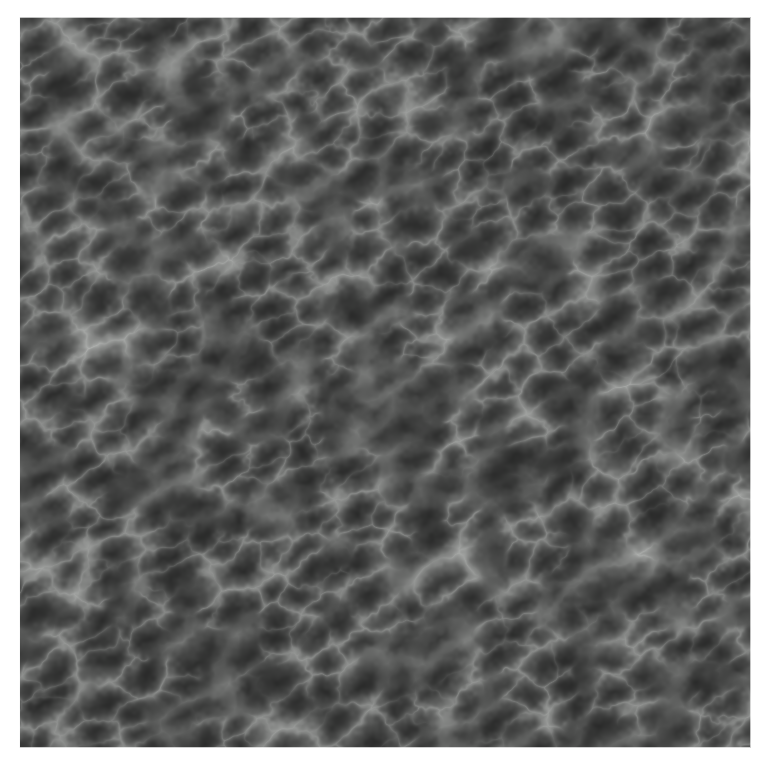
Give the GLSL for this texture, as a WebGL 1 fragment shader.

```glsl
precision highp float;
// Dark grey leathery pits, slanted and parted by pale ragged ridges, in a white frame.

uniform vec2 u_resolution;

#define CELLS vec2(19.5, 31.0)       // cells per canvas, along and across the grain
#define GRAIN_ANGLE 0.48             // slant of the grain in radians
#define BEND 0.46                    // broad distortion of the cell outlines
#define FRAY 0.19                    // fine raggedness of the ridges
#define JITTER 0.84                  // scatter of the cell centres
#define DEPTH_SPREAD 0.32            // how much the cell floors differ in height
#define RIDGE_WIDTH 0.19
#define RIDGE_GLOW 0.17
#define MERGE 0.55                   // rounding where ridges fade and pits join
#define FLOOR_GREY 0.136
#define FRAME_MIN vec2(0.026, 0.027)
#define FRAME_MAX vec2(0.977, 0.977)

const vec3 tint = vec3(0.996, 1.008, 0.996);

vec3 hash3(vec2 p) {
  vec3 q = fract(p.xyx * vec3(0.1031, 0.1030, 0.0973));
  q += dot(q, q.yxz + 33.33);
  return fract((q.xxy + q.yzz) * q.zyx);
}

// Smooth vector noise in the range -0.5 to 0.5
vec2 noise2(vec2 p) {
  vec2 cell = floor(p);
  vec2 f = fract(p);
  f = f * f * (3.0 - 2.0 * f);
  vec2 low = mix(hash3(cell).xy, hash3(cell + vec2(1.0, 0.0)).xy, f.x);
  vec2 high = mix(hash3(cell + vec2(0.0, 1.0)).xy, hash3(cell + vec2(1.0)).xy, f.x);
  return mix(low, high, f.y) - 0.5;
}

// Two lowest cone heights: each cell is a rounded pit with its own floor level
vec2 pitHeights(vec2 p) {
  vec2 home = floor(p);
  vec2 nearest = vec2(8.0);
  for (int j = -2; j <= 2; j++) {
    for (int i = -2; i <= 2; i++) {
      vec2 cell = home + vec2(float(i), float(j));
      vec3 seed = hash3(cell + 71.0);
      vec2 d = cell + 0.5 + JITTER * (seed.xy - 0.5) - p;
      float h = sqrt(dot(d, d) + 0.02) + DEPTH_SPREAD * seed.z;
      nearest.y = min(nearest.y, max(nearest.x, h));
      nearest.x = min(nearest.x, h);
    }
  }
  return nearest;
}

float leatherGrey(vec2 uv) {
  float c = cos(GRAIN_ANGLE);
  float s = sin(GRAIN_ANGLE);
  vec2 p = vec2(c * uv.x + s * uv.y, c * uv.y - s * uv.x) * CELLS + 40.0;

  // Bend the outlines, then fray them
  vec2 warp = BEND * noise2(uv * 27.0 + 9.0);
  warp += FRAY * noise2(uv * 85.0 + 23.0);
  warp += 0.6 * FRAY * noise2(uv * 155.0 + 51.0);

  // Ridges stay sharp in some places and melt away in others
  vec2 pits = pitHeights(p + warp);
  float gap = pits.y - pits.x;
  float crisp = smoothstep(-0.26, 0.08, noise2(uv * 25.0 + 87.0).x);
  float blend = mix(MERGE, 0.04, crisp);
  float carve = max(blend - gap, 0.0);
  float h = pits.x - carve * carve / (4.0 * blend);
  float ridge = crisp * exp(-gap / RIDGE_WIDTH);

  // Hold back the brightest knots
  float grey = FLOOR_GREY + h * (0.18 + 0.2 * h + RIDGE_GLOW * ridge);
  return grey - 0.5 * max(grey - 0.5, 0.0);
}

void main() {
  vec2 uv = gl_FragCoord.xy / u_resolution;
  vec3 leather = leatherGrey(uv) * tint;

  // White frame with an edge one pixel soft
  vec2 inset = min(uv - FRAME_MIN, FRAME_MAX - uv) * u_resolution;
  float inside = clamp(min(inset.x, inset.y) + 0.5, 0.0, 1.0);
  gl_FragColor = vec4(mix(vec3(1.0), leather, inside), 1.0);
}
```
